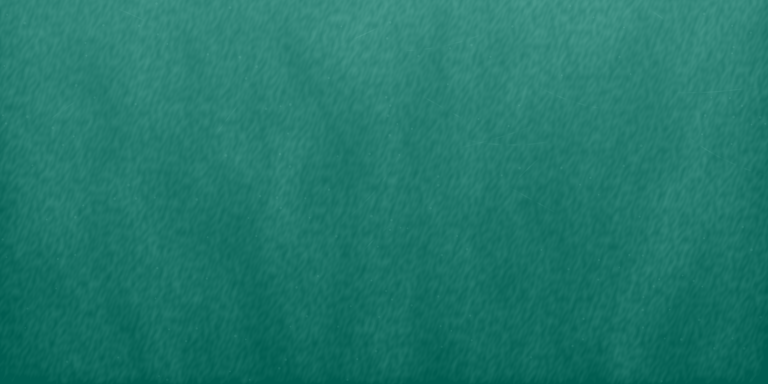
A Shadertoy shader for this texture:

```glsl
const vec3 DEEP_GREEN = vec3(0.035, 0.395, 0.345);
const vec3 PALE_GREEN = vec3(0.225, 0.553, 0.503);
const float TONE_BOTTOM = 0.06;
const float TONE_TOP = 0.95;
const float SMUDGE_AMOUNT = 0.42;
const float GRAIN_AMOUNT = 0.30;
const float EDGE_SHADE = 0.28;
const float FAN = 0.45;              // how far the wipe strokes spread outwards
const vec2 SMUDGE_FREQ = vec2(4.5, 1.8);
const vec2 GRAIN_FREQ = vec2(105.0, 52.0);
const float GRAIN_TILT = 0.35;
const int SCRATCHES = 16;
const float SCRATCH_WIDTH = 0.0022;
const float SCRATCH_AMOUNT = 0.22;
const float SPECK_FREQ = 38.0;
const float SPECK_AMOUNT = 0.30;

vec2 hash2(vec2 p) {
    vec3 q = fract(p.xyx * vec3(0.1031, 0.1030, 0.0973));
    q += dot(q, q.yzx + 33.33);
    return fract((q.xx + q.yz) * q.zy);
}

vec2 gradientAt(vec2 cell) {
    float angle = 6.2832 * hash2(cell).x;
    return vec2(cos(angle), sin(angle));
}

float gradientNoise(vec2 p) {
    vec2 i = floor(p), f = fract(p);
    vec2 u = f * f * f * (f * (f * 6.0 - 15.0) + 10.0);
    vec2 e = vec2(0.0, 1.0);
    float low = mix(dot(gradientAt(i), f), dot(gradientAt(i + e.yx), f - e.yx), u.x);
    float high = mix(dot(gradientAt(i + e), f - e), dot(gradientAt(i + 1.0), f - 1.0), u.x);
    return mix(low, high, u.y);
}

float fbm(vec2 p) {
    float sum = 0.0, amp = 0.6;
    for (int i = 0; i < 5; i++) {
        sum += amp * gradientNoise(p);
        p = mat2(1.6, 1.2, -1.2, 1.6) * p + 17.3;
        amp *= 0.52;
    }
    return sum;
}

// Broad wiped chalk, fanning out from the middle
float smudges(vec2 p, float centre) {
    vec2 q = p;
    q.x -= FAN * (p.y - 0.4) * (p.x - centre);
    q += 0.06 * vec2(gradientNoise(p * 5.0), gradientNoise(p * 5.0 + 40.0));
    return fbm(q * SMUDGE_FREQ + 7.7) + 0.35 * fbm(q * SMUDGE_FREQ * 3.0 + 61.0);
}

// Fine, slightly slanted brush grain
float grain(vec2 p) {
    vec2 q = vec2(p.x - GRAIN_TILT * p.y, p.y);
    float fine = gradientNoise(q * GRAIN_FREQ + 11.0);
    float coarse = gradientNoise(q * GRAIN_FREQ * 0.47 + 83.0);
    return fine + 0.5 * coarse;
}

// Faint bent hairlines, broken along their length
float scratches(vec2 p, float aspect, float pixel) {
    float sum = 0.0;
    for (int i = 0; i < SCRATCHES; i++) {
        vec2 place = hash2(vec2(float(i) + 3.0, 19.0));
        vec2 shape = hash2(vec2(float(i) + 5.0, 47.0));
        float angle = (shape.x - 0.4) * 1.6;
        float c = cos(angle), s = sin(angle);
        vec2 q = mat2(c, -s, s, c) * (p - vec2(place.x * aspect, sqrt(place.y)));
        float reach = mix(0.04, 0.16, shape.y);
        float d = abs(q.y - (shape.y - 0.5) * 2.0 * q.x * q.x);
        float line = 1.0 - smoothstep(0.0, SCRATCH_WIDTH + 0.5 * pixel, d);
        line *= 1.0 - smoothstep(0.3 * reach, reach, abs(q.x));
        sum += line * smoothstep(-0.3, 0.4, gradientNoise(p * 40.0 + float(i)));
    }
    return min(sum, 1.0);
}

// Sparse chalk dust
float specks(vec2 p, float pixel) {
    vec2 cell = floor(p * SPECK_FREQ);
    vec2 offset = 0.2 + 0.6 * hash2(cell + 9.0);
    vec2 chance = hash2(cell + 71.0);
    float d = length(fract(p * SPECK_FREQ) - offset) / SPECK_FREQ;
    float radius = mix(0.001, 0.003, chance.y);
    return step(0.94, chance.x) * (1.0 - smoothstep(0.3 * radius, radius + pixel, d));
}

void mainImage(out vec4 fragColor, in vec2 fragCoord) {
    float pixel = 1.0 / iResolution.y;
    float aspect = iResolution.x * pixel;
    vec2 p = fragCoord * pixel;

    float smudge = smudges(p, 0.5 * aspect);
    float tone = mix(TONE_BOTTOM, TONE_TOP, p.y) + SMUDGE_AMOUNT * smudge;
    tone += GRAIN_AMOUNT * grain(p) * (1.0 + 0.5 * smudge);
    tone += SCRATCH_AMOUNT * scratches(p, aspect, pixel);
    tone += SPECK_AMOUNT * specks(p, pixel);

    // Shaded side edges and a thin dark lower rim
    float side = min(p.x, aspect - p.x);
    tone -= EDGE_SHADE * exp(-side * 14.0);
    tone -= EDGE_SHADE * exp(-p.y * 70.0);

    vec3 color = mix(DEEP_GREEN, PALE_GREEN, clamp(tone, -0.18, 1.3));
    fragColor = vec4(color, 1.0);
}
```
